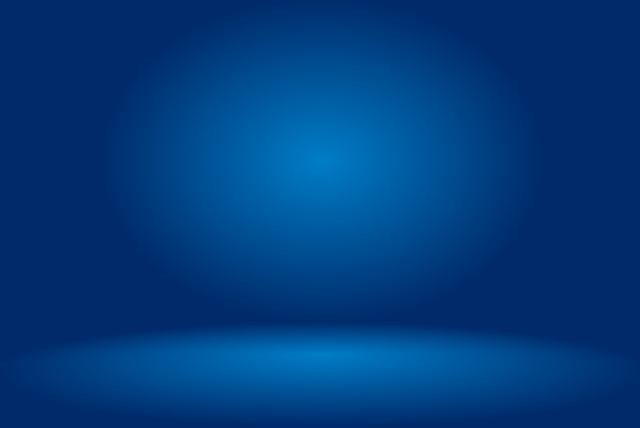
Reproduce this background procedurally as a WebGL 1 fragment shader.

```glsl
precision highp float;
// Deep blue studio backdrop: a round wall glow above a curved, lit floor.

uniform vec2 u_resolution;

const vec3 NAVY = vec3(0.0, 0.165, 0.412);
const vec3 AZURE = vec3(0.0, 0.490, 0.780);

// Elliptical falloff: 1 at the centre, 0 at the rim.
float glow(vec2 p, vec2 center, vec2 radius) {
    return max(1.0 - length((p - center) / radius), 0.0);
}

// Half-ellipses of different height meet along a gently bowed ridge.
float floorGlow(vec2 p, vec2 center, float halfWidth, float rise, float fall) {
    float across = (p.x - center.x) / halfWidth;
    center.y -= 0.03 * across * across;
    float height = p.y > center.y ? rise : fall;
    return glow(p, center, vec2(halfWidth, height));
}

// Sine hash, used as fine dither against banding.
float hash(vec2 p) {
    return fract(sin(dot(p, vec2(12.9898, 78.233))) * 43758.5453);
}

void main() {
    vec2 uv = gl_FragCoord.xy / u_resolution;

    // Wall and floor light
    float wall = glow(uv, vec2(0.503, 0.625), vec2(0.348, 0.385));
    float ground = floorGlow(uv, vec2(0.503, 0.172), 0.51, 0.077, 0.168);
    float light = max(wall, ground);

    vec3 color = mix(NAVY, AZURE, light);
    color += (hash(uv) - 0.5) / 255.0;
    gl_FragColor = vec4(color, 1.0);
}
```
